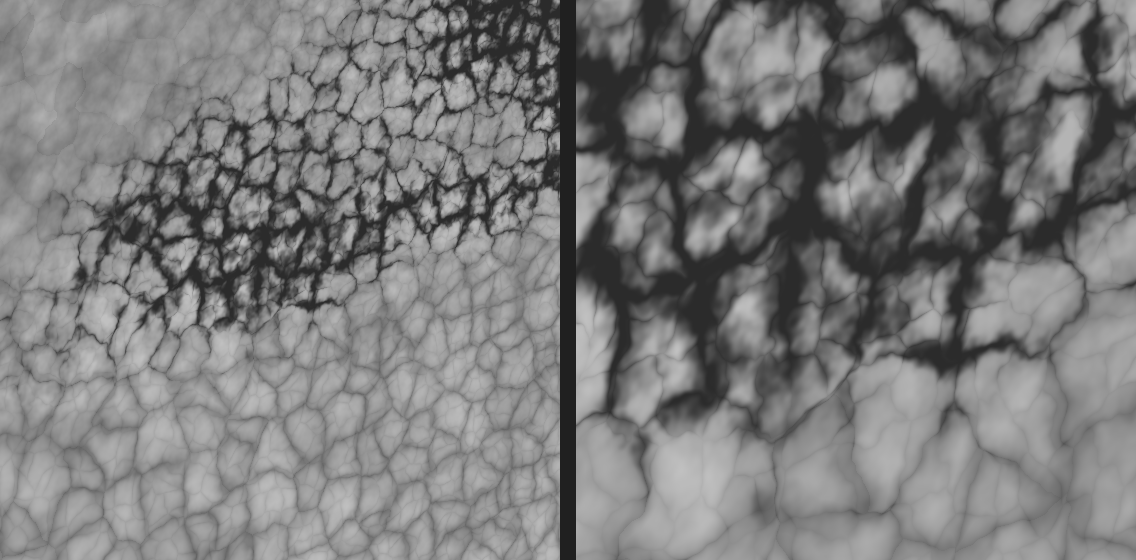
Left, the full canvas; right, a detail of the centre.
Give the GLSL for this texture, as a three.js fragment shader.

```glsl
// Draws a grey field of puffy altocumulus clouds broken by a dark diagonal gap.
varying vec2 vUv;

const float SKY_TONE = 0.17;          // dark air between the puffs
const float CREASE_TONE = 0.43;       // shaded seams of the cloud
const float CROWN_TONE = 0.73;        // lit tops of the puffs
const float CELL_SCALE = 12.0;        // puffs across the lower left
const float CELL_SHRINK = 7.0;        // how fast puffs shrink to the upper right
const vec2 STRETCH_AXIS = vec2(0.42, 0.91);
const float STRETCH = 0.30;
const float EDGE_SOFTNESS = 0.34;
const float SIZE_SPREAD = 0.22;       // variation of puff sizes
const vec2 BROKEN_CENTER = vec2(0.41, 0.59);
const vec2 BROKEN_SIZE = vec2(0.33, 0.21);

vec2 hash2(vec2 p) {
  vec3 h = fract(vec3(p.xyx) * vec3(0.1031, 0.1030, 0.0973));
  h += dot(h, h.yzx + 33.33);
  return fract((h.xx + h.yz) * h.zy);
}

float cornerSlope(vec2 cell, vec2 corner, vec2 f) {
  float angle = 6.2832 * hash2(cell + corner).x;
  return dot(vec2(cos(angle), sin(angle)), f - corner);
}

float gradientNoise(vec2 p) {
  vec2 i = floor(p), f = p - i;
  vec2 u = f * f * f * (f * (f * 6.0 - 15.0) + 10.0);
  float low = mix(cornerSlope(i, vec2(0.0), f), cornerSlope(i, vec2(1.0, 0.0), f), u.x);
  float high = mix(cornerSlope(i, vec2(0.0, 1.0), f), cornerSlope(i, vec2(1.0), f), u.x);
  return mix(low, high, u.y);
}

float fbm(vec2 p) {
  float sum = 0.0, gain = 0.6;
  for (int i = 0; i < 3; i++) {
    sum += gain * gradientNoise(p);
    p = mat2(1.6, 1.2, -1.2, 1.6) * p + 7.3;
    gain *= 0.5;
  }
  return sum;
}

// Domed cells with dark seams: x is the height, y a random value per cell.
vec2 puffs(vec2 p) {
  vec2 cell = floor(p), f = p - cell;
  float nearest = 9.0, second = 9.0, id = 0.0;
  for (int y = -1; y <= 1; y++) {
    for (int x = -1; x <= 1; x++) {
      vec2 offset = vec2(float(x), float(y));
      vec2 rnd = hash2(cell + offset);
      float size = fract(rnd.x * 17.0 + rnd.y * 5.0);
      float d = length(offset + 0.1 + 0.8 * rnd - f) + SIZE_SPREAD * (0.5 - size);
      if (d < nearest) {
        second = nearest;
        nearest = d;
        id = size;
      } else {
        second = min(second, d);
      }
    }
  }
  float dome = 1.0 - 0.65 * nearest * nearest;
  return vec2(dome * (1.0 - exp(-5.5 * (second - nearest))), id);
}

// Conformal map: cells stay round while shrinking toward the upper right.
vec2 cellSpace(vec2 p) {
  vec2 z = p - STRETCH_AXIS * dot(p, STRETCH_AXIS) * STRETCH;
  vec2 square = vec2(z.x * z.x - z.y * z.y, 2.0 * z.x * z.y);
  return CELL_SCALE * z + CELL_SHRINK * 0.7071 * vec2(square.x + square.y, square.y - square.x);
}

void main() {
  vec2 p = vUv;
  vec2 q = cellSpace(p) + 20.0;
  float broad = fbm(p * 4.0 + 3.0);

  // Regions of the sky
  float above = p.y - (0.33 + 0.38 * p.x) + 0.14 * fbm(p * 6.0 + 11.0);
  float band = exp(-above * above / 0.006);
  vec2 toBroken = (p - BROKEN_CENTER) / BROKEN_SIZE;
  float broken = exp(-dot(toBroken, toBroken));
  float veil = smoothstep(0.36, 0.64, p.y - 0.9 * p.x + 0.25 * broad);
  float upper = smoothstep(0.0, 0.2, above) * (1.0 - veil);
  float corner = smoothstep(1.55, 1.98, p.x + p.y + 0.25 * broad);
  float rough = clamp(broken + upper + band, 0.0, 1.0);

  // Relief: large puffs, small puffs and ragged wisps
  vec2 warp = vec2(fbm(q * 0.7), fbm(q * 0.7 + 41.0));
  vec2 ragged = vec2(fbm(q * 2.6 + 5.0), fbm(q * 2.6 + 63.0));
  vec2 bent = q + 0.5 * warp + mix(0.10, 0.22, rough) * ragged;
  vec2 large = puffs(bent);
  vec2 small = puffs(bent * 2.1 + 9.0);
  float wisps = fbm(q * 2.4 + 27.0);
  float relief = 0.66 * large.x + 0.22 * small.x + mix(0.20, 0.58, rough) * wisps;

  // Soft leaning streaks of the veil
  vec2 streak = vec2(dot(p, vec2(0.8, -0.6)) * 15.0, dot(p, vec2(0.6, 0.8)) * 8.0);
  float veiled = 0.46 + 0.95 * fbm(streak + 15.0) + 0.28 * wisps;
  relief = mix(relief, veiled, 0.8 * veil);

  // Cover: gaps open where the threshold rises above the relief
  float threshold = -0.35 + 0.58 * broken + 0.44 * upper
    + band * mix(0.20, 0.98, p.x) + 0.72 * corner + 0.30 * broad;
  float cover = smoothstep(threshold - EDGE_SOFTNESS, threshold + EDGE_SOFTNESS, relief);

  // Tone
  float cloud = mix(CREASE_TONE, CROWN_TONE, clamp(relief, -0.3, 1.0));
  cloud += 0.12 * broad + 0.05 * (large.y - 0.5) - 0.04 * upper - 0.02 * veil;
  gl_FragColor = vec4(vec3(mix(SKY_TONE, cloud, cover)), 1.0);
}
```
